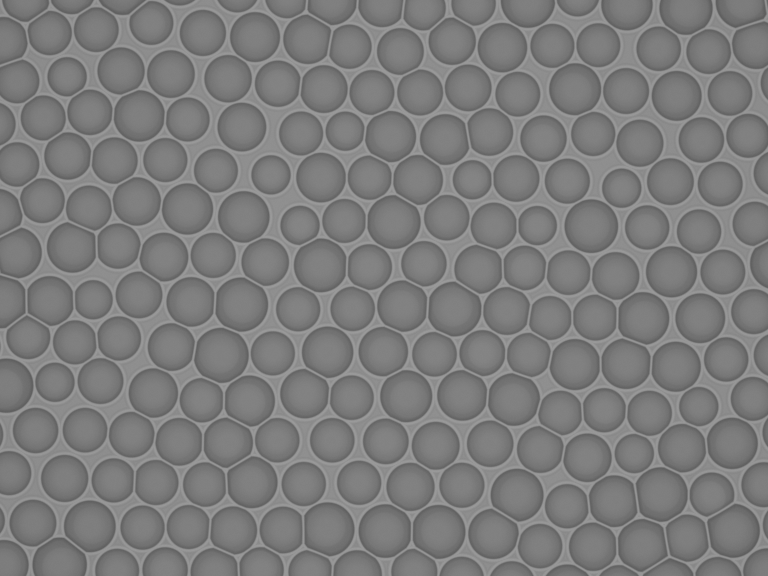
Reproduce this pattern procedurally as a WebGL 2 fragment shader.

```glsl
#version 300 es
precision highp float;

// Grey micrograph of loosely packed round droplets with dark rims and pale halos.
// A skewed hexagonal lattice is jittered, bent by layered sines and relaxed by one
// push between overlapping neighbours; each droplet is shaded from its edge distance.

uniform vec2 u_resolution;
out vec4 fragColor;

// Lengths are fractions of the canvas height.
const vec2 SPACING = vec2(0.0875, 0.0775);
const float JITTER = 0.011;
const float RADIUS_MIN = 0.038;
const float RADIUS_SPREAD = 0.010;
const float RADIUS_SMALL = 0.034;
const float SMALL_SHARE = 0.04;
const float GAP = 0.004;
const float EDGE_SOFTNESS = 0.0016;
const float INNER_SIZE = 0.72;

const float GAP_GREY = 0.557;
const float BODY_GREY = 0.493;
const float RIM_GREY = 0.447;
const float EDGE_SHADE = 0.045;
const float HALO_GLOW = 0.04;
const float GRAIN = 0.008;

// Integer hash: three values in 0..1 for each cell.
vec3 hash3(ivec2 cell) {
    uvec3 v = uvec3(uint(cell.x), uint(cell.y), 7u) * 1664525u + 1013904223u;
    v.x += v.y * v.z; v.y += v.z * v.x; v.z += v.x * v.y;
    v ^= v >> 16u;
    v.x += v.y * v.z; v.y += v.z * v.x; v.z += v.x * v.y;
    return vec3(v >> 8u) / 16777216.0;
}

// Slow bending of the rows.
vec2 bend(vec2 p) {
    return 0.016 * vec2(sin(5.1 * p.y + 1.3) + 0.5 * sin(8.0 * p.x + 4.0 * p.y),
                        sin(4.3 * p.x + 0.6) + 0.6 * sin(9.0 * p.x - 3.0 * p.y + 2.0));
}

// Unrelaxed droplet: centre in xy, radius in z.
vec3 seedDroplet(ivec2 cell) {
    vec3 h = hash3(cell);
    vec2 site = vec2(float(cell.x) + 0.5 * float(cell.y), float(cell.y)) * SPACING;
    float radius = h.z < SMALL_SHARE ? RADIUS_SMALL : RADIUS_MIN + RADIUS_SPREAD * h.z * h.z;
    return vec3(site + bend(site) + JITTER * (2.0 * h.xy - 1.0), radius);
}

// Droplet pushed away from the six neighbours it overlaps.
vec3 relaxedDroplet(ivec2 cell) {
    vec3 self = seedDroplet(cell);
    vec2 push = vec2(0.0);
    for (int j = -1; j <= 1; j++)
    for (int i = -1; i <= 1; i++) {
        if (i == j) continue;
        vec3 other = seedDroplet(cell + ivec2(i, j));
        vec2 away = self.xy - other.xy;
        float dist = max(length(away), 1e-4);
        push += 0.5 * max(self.z + other.z + GAP - dist, 0.0) * away / dist;
    }
    return vec3(self.xy + push, self.z);
}

// Grey inside a droplet: pale centre, darker border and a faint inner disc.
float dropletGrey(vec2 p, vec3 droplet, ivec2 cell, float edge) {
    vec3 h = hash3(cell + 531);
    vec2 q = (p - droplet.xy) / droplet.z;
    float size = smoothstep(RADIUS_MIN, RADIUS_MIN + RADIUS_SPREAD, droplet.z);
    float grey = mix(BODY_GREY + 0.008, RIM_GREY, smoothstep(0.25, 1.0, length(q)));
    vec2 shift = 0.24 * (h.xy - 0.5);
    float inner = 1.0 - smoothstep(INNER_SIZE - 0.05, INNER_SIZE + 0.05, length(q - shift));
    grey += (0.004 + 0.016 * max(size, h.z * h.z)) * (inner - 0.4) - 0.012 * size;
    return grey - EDGE_SHADE * smoothstep(-0.0075, -0.001, edge);
}

// Grey between droplets: bright halo, then a faint diffraction ring.
float gapGrey(float edge) {
    float halo = exp(-pow((edge - 0.003) / 0.002, 2.0));
    float ring = exp(-pow((edge - 0.0075) / 0.0018, 2.0));
    return GAP_GREY + HALO_GLOW * halo - 0.018 * ring;
}

void main() {
    vec2 p = gl_FragCoord.xy / u_resolution.y;
    vec2 flatPos = (p - bend(p)) / SPACING;

    // Find the nearest two droplets by signed distance.
    float first = 1e3, second = 1e3;
    vec3 nearest = vec3(0.0);
    ivec2 nearestCell = ivec2(0);
    int row = int(floor(flatPos.y + 0.5));
    for (int j = row - 1; j <= row + 1; j++) {
        int column = int(floor(flatPos.x - 0.5 * float(j) + 0.5));
        for (int i = column - 1; i <= column + 1; i++) {
            vec3 droplet = relaxedDroplet(ivec2(i, j));
            float d = length(p - droplet.xy) - droplet.z;
            if (d < first) {
                second = first;
                first = d;
                nearest = droplet;
                nearestCell = ivec2(i, j);
            } else second = min(second, d);
        }
    }

    // Flatten contacts so that a thin gap always remains.
    float edge = max(first, 0.5 * (first - second + GAP));
    float soft = max(EDGE_SOFTNESS, 0.7 / u_resolution.y);
    float grey = mix(dropletGrey(p, nearest, nearestCell, edge), gapGrey(edge),
                     smoothstep(-soft, soft, edge));

    // Uneven lamp light and fine sensor grain.
    vec2 fromMiddle = p - 0.5 * vec2(u_resolution.x / u_resolution.y, 1.0);
    grey += 0.006 - 0.03 * dot(fromMiddle, fromMiddle);
    grey += GRAIN * (hash3(ivec2(p * 576.0)).x - 0.5);
    fragColor = vec4(vec3(grey), 1.0);
}
```
